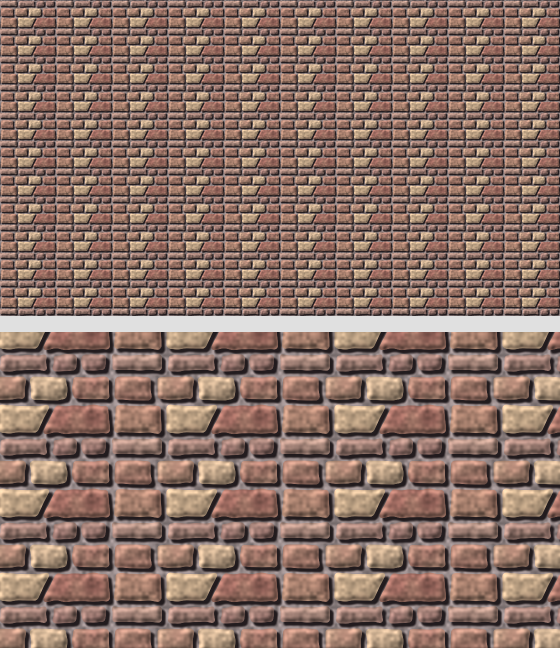
Top, the full canvas; bottom, a detail of the centre.
Write a Shadertoy shader that draws this texture.

```glsl
// Weathered stone brick wall: one tile of three uneven courses, repeated, lit from the upper left.
#define REPEATS 10.0     // tiles across; each tile is half as tall as wide
#define GAP 0.034        // joint width, in tile widths
#define CORNER 0.022     // corner radius of a brick
#define BEVEL 0.03       // width of the rounded rim
#define RELIEF 0.36      // strength of the light on the surface
#define GRAIN 0.34       // strength of the speckle
#define SLANT 0.5        // lean of one joint in the tall course
#define RED vec3(0.55, 0.37, 0.335)
#define TAN vec3(0.70, 0.60, 0.49)
#define GREY vec3(0.54, 0.465, 0.45)
#define MORTAR vec3(0.58, 0.53, 0.53)
#define SHADOW vec3(0.11, 0.085, 0.095)

float hash(vec2 p) {
    vec3 q = fract(p.xyx * 0.1031);
    q += dot(q, q.yzx + 33.33);
    return fract((q.x + q.y) * q.z);
}

// Value noise that repeats with the tile; frequency must be even
float tileNoise(vec2 p, float frequency) {
    vec2 q = p * frequency, cell = floor(q), f = fract(q);
    vec2 period = vec2(frequency, frequency * 0.5);
    f = f * f * (3.0 - 2.0 * f);
    vec2 a = mod(cell, period), b = mod(cell + 1.0, period);
    return mix(mix(hash(a), hash(vec2(b.x, a.y)), f.x),
               mix(hash(vec2(a.x, b.y)), hash(b), f.x), f.y);
}

// Returns distance to the brick edge, tan share and grey share
vec3 brickAt(vec2 p) {
    float y = mod(p.y, 0.5);

    // Course: top and bottom, left edges of its bricks, tan share of each
    vec2 course = vec2(0.0, 0.13);
    vec4 edges = vec4(-0.02, 0.315, 0.63, 0.805);
    vec4 tans = vec4(0.35, 0.25, 0.15, 0.1);
    float grey = 0.5;
    if (y > 0.30) {
        course = vec2(0.30, 0.5);
        edges = vec4(0.0, 0.31, 0.61, 1.0);
        tans = vec4(0.35, 0.95, 0.05, 0.0);
        grey = 0.0;
    } else if (y > 0.13) {
        course = vec2(0.13, 0.30);
        edges = vec4(0.0, 0.25, 0.5, 0.75);
        tans = vec4(0.2, 0.5, 0.95, 0.3);
        grey = 0.1;
    }

    float x = edges.x + fract(p.x - edges.x);
    if (y > 0.30) x += SLANT * (y - 0.4) * (1.0 - smoothstep(0.0, 0.25, abs(x - 0.61)));

    // Brick of the course that holds x
    float left = edges.x, right = edges.y, tanShare = tans.x;
    for (int i = 1; i < 4; i++) {
        if (x >= edges[i]) {
            left = edges[i];
            right = i < 3 ? edges[i + 1] : edges.x + 1.0;
            tanShare = tans[i];
        }
    }

    // Rounded box with a chipped outline
    vec2 center = 0.5 * vec2(left + right, course.x + course.y);
    vec2 halfSize = 0.5 * vec2(right - left, course.y - course.x) - 0.5 * GAP;
    vec2 q = abs(vec2(x, y) - center) - halfSize + CORNER;
    float d = length(max(q, 0.0)) + min(max(q.x, q.y), 0.0) - CORNER;
    d += 0.014 * (tileNoise(p, 18.0) - 0.5);
    return vec3(d, tanShare, grey);
}

float height(vec2 p) {
    return smoothstep(0.0, BEVEL, -brickAt(p).x) + 0.9 * tileNoise(p + 0.37, 22.0);
}

vec3 wall(vec2 p, float pixel) {
    vec3 brick = brickAt(p);
    float speckle = tileNoise(p, 48.0) - 0.5;
    float blotch = tileNoise(p + 0.21, 10.0) - 0.5;

    // Stone
    float tanShare = clamp(brick.y + 0.45 * blotch, 0.0, 1.0);
    vec3 stone = mix(mix(RED, TAN, tanShare), GREY, brick.z);
    vec2 toLight = vec2(-0.011);
    float light = height(p - toLight) - height(p + toLight);
    stone *= 1.04 + RELIEF * light + GRAIN * speckle;

    // Mortar, darkened by the brick above and to the left
    float caster = brickAt(p - vec2(0.02, 0.021)).x;
    float shade = 1.0 - smoothstep(-0.008, 0.008 + pixel, caster);
    vec3 joint = mix(MORTAR * (1.0 + 0.5 * speckle), SHADOW, 0.95 * shade);

    return mix(stone, joint, smoothstep(-0.5 * pixel, 0.5 * pixel, brick.x));
}

void mainImage(out vec4 fragColor, in vec2 fragCoord) {
    float pixel = REPEATS / iResolution.x;
    vec3 color = vec3(0.0);
    // Four samples per pixel, tiles counted from the top left
    for (int i = 0; i < 4; i++) {
        vec2 s = fragCoord + 0.5 * vec2(i % 2, i / 2) - 0.25;
        color += wall(vec2(s.x, iResolution.y - s.y) * pixel, 0.5 * pixel);
    }
    fragColor = vec4(clamp(color * 0.25, 0.0, 1.0), 1.0);
}
```
